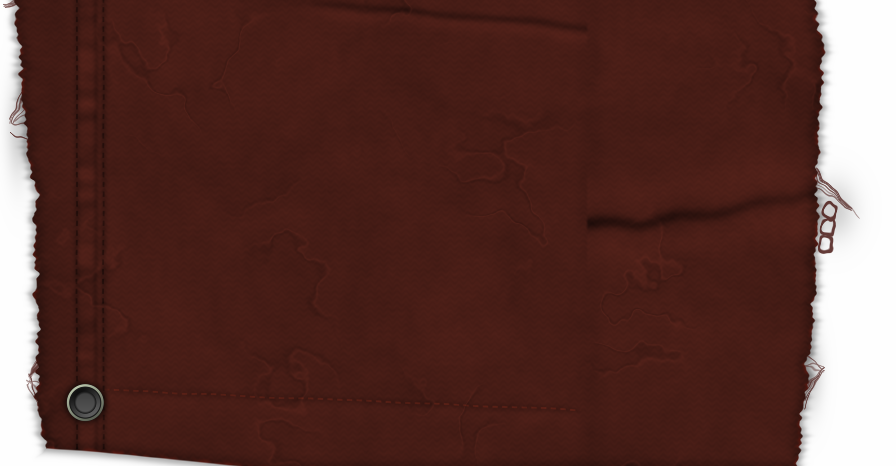
Reproduce this texture procedurally as a WebGL 1 fragment shader.

```glsl
precision highp float;
// A worn piece of rust-red canvas with frayed sides, stitched hems and an eyelet.
// Distances shape the cloth and threads; gradient noise makes wrinkles and weave.
// Lengths are in units of the canvas height.
uniform vec2 u_resolution;

float hash(float n) { return fract(sin(n * 91.7) * 4375.5); }

vec2 gradient(vec2 cell) {
  float a = 6.2832 * fract(sin(dot(cell, vec2(127.1, 311.7))) * 4358.5);
  return vec2(cos(a), sin(a));
}

float noise(vec2 p) {
  vec2 i = floor(p), f = fract(p), e = vec2(1.0, 0.0);
  vec2 u = f * f * (3.0 - 2.0 * f);
  float low = mix(dot(gradient(i), f), dot(gradient(i + e), f - e), u.x);
  float high = mix(dot(gradient(i + e.yx), f - e.yx), dot(gradient(i + 1.0), f - 1.0), u.x);
  return mix(low, high, u.y);
}

float fbm(vec2 p) {
  float sum = 0.0, amp = 0.6;
  for (int i = 0; i < 5; i++) {
    sum += amp * noise(p);
    p = mat2(1.6, 1.2, -1.2, 1.6) * p + 3.7;
    amp *= 0.5;
  }
  return sum;
}

float ramp(float a, float b, float x) { return clamp((x - a) / (b - a), 0.0, 1.0); }
float bell(float d, float width) { return exp(-d * d / (width * width)); }
float haze(vec2 p, vec2 c, vec2 size) { return bell(length((p - c) / size), 1.0); }
float stroke(float d, float halfWidth, float px) {
  return 1.0 - smoothstep(halfWidth - px * 0.6, halfWidth + px * 0.6, abs(d));
}

float segment(vec2 p, vec2 a, vec2 b) {
  vec2 d = b - a;
  return length(p - a - d * clamp(dot(p - a, d) / dot(d, d), 0.0, 1.0));
}

// Positive inside the cloth: nearest of the left, right and lower edges.
float clothDistance(vec2 p) {
  float y = p.y;
  float left = 0.035 + 0.015 * ramp(1.0, 0.75, y) + 0.025 * ramp(0.75, 0.6, y)
    + 0.02 * ramp(0.13, 0.04, y) + 0.005 * ramp(0.6, 0.3, y);
  float right = 1.745 + 0.02 * ramp(1.0, 0.92, y) - 0.012 * ramp(0.85, 0.6, y)
    - 0.04 * ramp(0.42, 0.0, y);
  float bottom = 0.038 - 0.008 * ramp(0.1, 0.21, p.x) - 0.037 * ramp(0.21, 0.58, p.x);
  float fray = 0.01 * (noise(vec2(y * 23.0, p.x * 5.0)) + noise(vec2(y * 85.0, p.x * 20.0)));
  return min(min(p.x - left, right - p.x) + fray, p.y - bottom + 0.1 * fray);
}

// Loose threads running from a stretch of edge to one shared tip.
float tuft(vec2 p, vec2 root, vec2 tip, float spread, float px) {
  float cover = 0.0;
  p += 0.009 * vec2(noise(p * 45.0), noise(p * 45.0 + 9.0));
  for (int i = 0; i < 8; i++) {
    float n = float(i) + root.y * 17.0;
    vec2 a = root + vec2(0.0, spread * (hash(n) - 0.5));
    vec2 b = mix(root, tip, 0.55 + 0.45 * hash(n + 4.3));
    b.y += 0.25 * spread * (hash(n + 8.1) - 0.5);
    cover = max(cover, stroke(segment(p, a, b), 0.0015, px) * (0.35 + 0.45 * hash(n + 2.0)));
  }
  return cover;
}

// Dashed sewing thread at offset d from a seam.
float stitches(float d, float along, float px) {
  return stroke(d, 0.002, px) * smoothstep(0.15, 0.3, abs(fract(along * 48.0) - 0.5));
}

vec3 clothColor(vec2 p, float edge, float px) {
  vec2 warp = vec2(fbm(p * 3.0), fbm(p * 3.0 + 7.0));
  float tone = 1.0 + 0.18 * fbm(mat2(3.0, -1.0, 2.0, 3.0) * p + warp);
  tone += 0.1 * fbm(p * 15.0 + warp * 2.0);

  // Small creases in scattered patches.
  float ridge = noise(p * vec2(5.0, 7.0) + warp * 2.5);
  float patches = smoothstep(-0.05, 0.3, noise(p * 4.0 + 5.0));
  tone += patches * (0.13 * bell(ridge, 0.025) - 0.1 * bell(ridge - 0.06, 0.04));

  // Long fold on the right panel and a shallower one near the top.
  float t = ramp(1.26, 1.72, p.x);
  float panel = smoothstep(1.256, 1.264, p.x);
  float fold = p.y - 0.52 - 0.065 * t * t - 0.02 * noise(vec2(p.x * 12.0, 2.0));
  tone += panel * (0.12 * bell(fold + 0.055, 0.04) + 0.14 * bell(fold - 0.06, 0.045)
    - (0.5 - 0.28 * t) * bell(fold, 0.014));
  float crease = p.y - 0.995 + 0.055 * ramp(0.67, 1.25, p.x) + 0.01 * noise(p * 9.0);
  tone += smoothstep(0.6, 0.75, p.x) * (1.0 - panel)
    * (0.12 * bell(crease + 0.018, 0.015) - 0.28 * bell(crease, 0.009));
  tone -= 0.06 * bell(p.x - 1.27, 0.025);

  // Raised side seam with puckers between its rows of stitches.
  float x = p.x + 0.004 * noise(vec2(p.y * 4.0, 1.0));
  tone += 0.3 * stroke(x - 0.187, 0.02, 0.008) * noise(vec2(x * 9.0, p.y * 38.0));
  tone -= 0.18 * (bell(x - 0.165, 0.007) + bell(x - 0.206, 0.006) + bell(x - 0.223, 0.007));
  tone -= 0.28 * (stitches(x - 0.165, p.y, px) + stitches(x - 0.222, p.y, px));

  // Lower hem, side shading and fine woven grain.
  float hem = p.y - 0.163 + 0.042 * ramp(0.225, 1.24, p.x) + 0.004 * noise(p * 10.0);
  float span = stroke(p.x - 0.735, 0.505, 0.02);
  tone += span * (0.06 * bell(hem + 0.02, 0.02) - 0.13 * bell(hem, 0.008));
  tone -= 0.25 * bell(edge, 0.018) + 0.08 * bell(p.x - 0.1, 0.06);
  tone += 0.05 * noise(p * vec2(55.0, 130.0)) + 0.025 * sin(p.y * 520.0 + 2.0 * sin(p.x * 330.0));
  vec3 color = vec3(0.273, 0.11, 0.084) * tone;
  color += vec3(0.1, 0.025, 0.01) * span * stitches(hem, p.x, px);
  return color + vec3(0.12, 0.01, 0.0) * bell(edge, 0.006) * ramp(-0.1, 0.3, noise(p * 50.0));
}

vec3 addEyelet(vec3 color, vec2 p, float px) {
  float r = length(p), light = 0.5 + 0.5 * dot(p / max(r, 0.001), vec2(-0.5, 0.86));
  color *= 1.0 - 0.45 * bell(max(r - 0.038, 0.0), 0.01);
  color = mix(color, vec3(0.1), stroke(r, 0.04, px));
  color = mix(color, vec3(0.36, 0.38, 0.33) * (1.0 + light), stroke(r - 0.037, 0.0025, px));
  color = mix(color, vec3(0.3) * (1.2 - light), stroke(r - 0.028, 0.004, px));
  return mix(color, vec3(0.29 - p.y * 2.0), stroke(r, 0.021, 0.005));
}

void main() {
  vec2 p = gl_FragCoord.xy / u_resolution.y;
  float px = 1.0 / u_resolution.y, edge = clothDistance(p);
  // Soft shadows on white, then loose threads.
  float shade = 0.32 * bell(min(edge, 0.0), 0.012) + 0.2 * (haze(p, vec2(0.04, 0.72), vec2(0.025, 0.1))
    + haze(p, vec2(1.79, 0.55), vec2(0.045, 0.06)) + haze(p, vec2(1.74, 0.2), vec2(0.025, 0.08)));
  float threads = tuft(p, vec2(0.055, 0.75), vec2(0.018, 0.735), 0.16, px);
  threads = max(threads, tuft(p, vec2(0.085, 0.18), vec2(0.052, 0.195), 0.12, px));
  threads = max(threads, tuft(p, vec2(1.725, 0.2), vec2(1.77, 0.205), 0.15, px));
  threads = max(threads, tuft(p, vec2(0.04, 1.0), vec2(0.012, 0.985), 0.04, px));
  threads = max(threads, tuft(p, vec2(1.75, 0.62), vec2(1.845, 0.53), 0.05, px));
  for (int i = 0; i < 3; i++) {
    vec2 c = vec2(1.78, 0.548) - vec2(0.004, 0.036) * float(i);
    float curl = length((p - c) * vec2(1.0, 0.8)) - 0.014 + 0.006 * noise(p * 60.0);
    threads = max(threads, 0.85 * stroke(curl, 0.0025, px));
  }
  vec3 color = mix(vec3(0.995 - 0.9 * shade), vec3(0.29, 0.1, 0.085), threads);
  color = mix(color, clothColor(p, edge, px), smoothstep(-px, px, edge));
  gl_FragColor = vec4(clamp(addEyelet(color, p - vec2(0.183, 0.136), px), 0.0, 1.0), 1.0);
}
```
